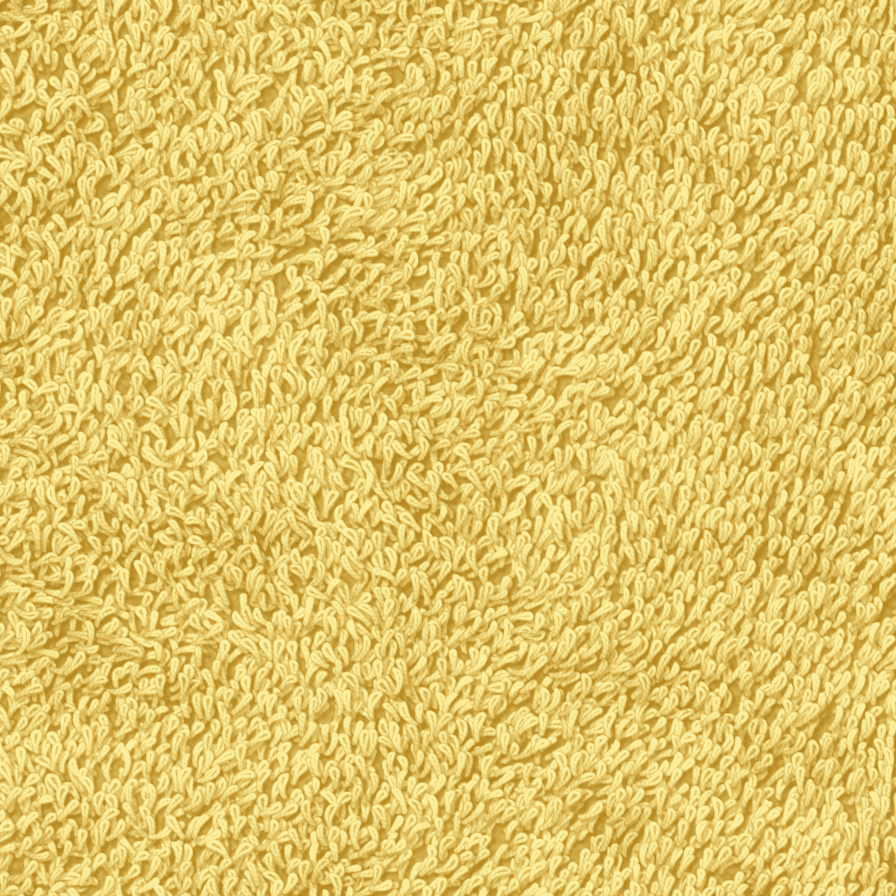
This texture is drawn by a WebGL 1 fragment shader. Its source:

```glsl
precision highp float;

uniform vec2 u_resolution;

const float LOOPS_ACROSS = 60.0;
const vec2 CELL_SIZE = vec2(1.05, 1.25);
const vec2 LIGHT_DIR = vec2(-0.55, 0.83);
const vec3 SHADOW_GOLD = vec3(0.71, 0.54, 0.14);
const vec3 BODY_YELLOW = vec3(0.88, 0.755, 0.38);
const vec3 LIGHT_CREAM = vec3(0.99, 0.935, 0.61);

float hash(vec2 p) {
  vec3 q = fract(p.xyx * 0.1031);
  q += dot(q, q.yzx + 33.33);
  return fract((q.x + q.y) * q.z);
}

vec2 hash2(vec2 p) {
  return vec2(hash(p), hash(p + 71.7));
}

float noise(vec2 p) {
  vec2 cell = floor(p);
  vec2 f = fract(p);
  f = f * f * (3.0 - 2.0 * f);
  float low = mix(hash(cell), hash(cell + vec2(1.0, 0.0)), f.x);
  float high = mix(hash(cell + vec2(0.0, 1.0)), hash(cell + 1.0), f.x);
  return mix(low, high, f.y);
}

// The nap lies neatly on the right and is ruffled on the left.
float ruffle(vec2 uv) {
  float side = 1.0 - smoothstep(0.4, 0.95, uv.x);
  return clamp(0.3 + 0.5 * side + 0.6 * (noise(uv * 6.0 + 40.0) - 0.5), 0.15, 1.0);
}

float napAngle(vec2 uv, float disorder, float random) {
  float sweep = (noise(uv * 7.0 + 9.0) - 0.5) * 1.7 * disorder;
  return -0.38 + sweep + (random - 0.5) * (0.35 + 2.0 * disorder * disorder);
}

vec2 rotate(vec2 p, float angle) {
  float c = cos(angle);
  float s = sin(angle);
  return vec2(c * p.x + s * p.y, c * p.y - s * p.x);
}

// Signed distance to the centre line of a bent, tapering yarn loop.
float loopDistance(vec2 q, float halfLength, float headWidth, float bend) {
  q.x += bend * (q.y * q.y - 0.2);
  float along = clamp(q.y, -halfLength, halfLength);
  float rise = smoothstep(-0.6, 1.0, along / halfLength);
  return length(q - vec2(0.0, along)) - mix(0.05, headWidth, rise);
}

// Lays one loop and its soft cast shadow over the tone below.
float layLoop(float tone, vec2 p, vec2 root, vec2 seed, float blur) {
  vec2 uv = root / LOOPS_ACROSS;
  float disorder = ruffle(uv);
  vec2 shape = hash2(seed + 13.1);
  vec2 style = hash2(seed + 29.3);
  float angle = napAngle(uv, disorder, hash(seed + 47.9));
  float halfLength = mix(0.4, 0.78, shape.x);
  float headWidth = mix(0.09, 0.25, shape.y);
  float bend = (style.x - 0.5) * 0.9;
  float yarn = 0.16;

  vec2 q = rotate(p - root, angle);
  vec2 shadowQ = rotate(p - root + vec2(-0.12, 0.14), angle);
  float d = loopDistance(q, halfLength, headWidth, bend);
  float shadowD = loopDistance(shadowQ, halfLength, headWidth, bend) - yarn;

  // Round yarn, darker eye, bright head and fine twisted fibres
  float ridge = 1.0 - smoothstep(0.0, yarn * 1.15, abs(d));
  float eye = smoothstep(0.06, 0.2, -d);
  float height = smoothstep(-1.1, 0.9, q.y / halfLength);
  vec2 offset = q - vec2(0.0, clamp(q.y, -halfLength, halfLength));
  float lit = dot(offset, rotate(LIGHT_DIR, angle)) / (headWidth + yarn);
  float twist = sin((q.y * 1.4 + q.x) * 13.0 + style.y * 6.28);
  float loopTone = 0.34 + 0.36 * ridge + 0.27 * height - 0.2 * eye;
  loopTone += 0.13 * lit + 0.05 * twist + 0.2 * (style.y - 0.5);

  tone *= 1.0 - 0.5 * (1.0 - smoothstep(-0.05, 0.26, shadowD));
  return mix(tone, loopTone, 1.0 - smoothstep(-blur, blur, d - yarn));
}

// Rows run from top to bottom so that lower heads cover upper stems.
float layPile(float tone, vec2 p, float layer, float density, float blur) {
  vec2 shift = vec2(0.53, 0.61) * layer;
  vec2 home = floor(p / CELL_SIZE + shift);
  for (int row = 0; row < 5; row++) {
    for (int column = 0; column < 5; column++) {
      vec2 cell = home + vec2(float(column) - 2.0, 2.0 - float(row));
      vec2 seed = cell + 137.0 * (layer + 1.0);
      vec2 jitter = (hash2(seed) - 0.5) * 0.65;
      vec2 root = (cell + 0.5 + jitter - shift) * CELL_SIZE;
      if (hash(seed + 5.7) < density) {
        tone = layLoop(tone, p, root, seed, blur);
      }
    }
  }
  return tone;
}

void main() {
  vec2 uv = gl_FragCoord.xy / u_resolution.y;
  vec2 p = uv * LOOPS_ACROSS;
  float blur = max(0.07, 0.8 * LOOPS_ACROSS / u_resolution.y);

  // Woven ground below three layers of pile
  float tone = 0.2 + 0.15 * noise(p * 3.0);
  tone = layPile(tone, p, 0.0, 1.0, blur);
  tone = layPile(tone, p, 1.0, 0.85, blur);
  tone = layPile(tone, p, 2.0, 0.4, blur);

  // Broad clumps and fine lint
  tone += 0.16 * (noise(uv * 13.0) - 0.5) + 0.1 * (noise(p * 4.0) - 0.5);
  tone = clamp(tone, 0.0, 1.0);

  vec3 color = mix(SHADOW_GOLD, BODY_YELLOW, smoothstep(0.0, 0.52, tone));
  color = mix(color, LIGHT_CREAM, smoothstep(0.42, 1.0, tone));
  gl_FragColor = vec4(color, 1.0);
}
```
